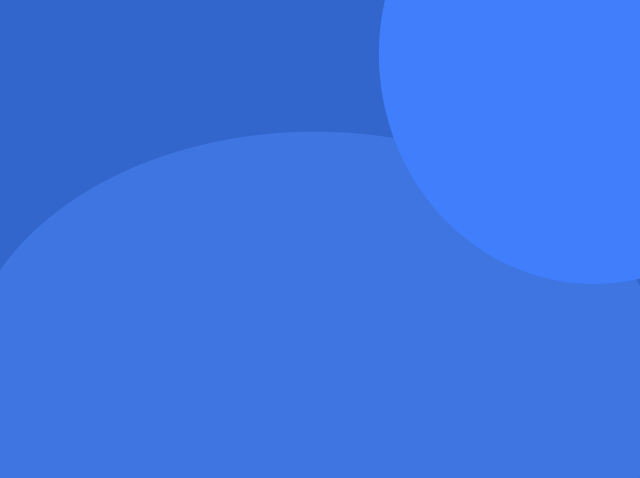
Write a Shadertoy shader that draws this background.

```glsl
// Flat blue backdrop with a wide rising hill and a bright oval in the upper right.

// Soft-edged coverage of an axis-aligned ellipse, in canvas fractions
float ellipseMask(vec2 uv, vec2 center, vec2 radius) {
    float level = length((uv - center) / radius);
    vec2 radiusPixels = radius * iResolution.xy;
    float edgeScale = min(radiusPixels.x, radiusPixels.y);
    return clamp((1.0 - level) * edgeScale + 0.5, 0.0, 1.0);
}

void mainImage(out vec4 fragColor, in vec2 fragCoord) {
    vec2 uv = fragCoord / iResolution.xy;

    // Dark upper field
    vec3 color = vec3(0.2, 0.4, 0.8);

    // Wide hill filling the lower part
    float hill = ellipseMask(uv, vec2(0.492, 0.202), vec2(0.5495, 0.5226));
    color = mix(color, vec3(0.243, 0.457, 0.882), hill);

    // Bright oval, cut by the top and right edges
    float oval = ellipseMask(uv, vec2(0.928, 0.887), vec2(0.336, 0.481));
    color = mix(color, vec3(0.255, 0.494, 0.984), oval);

    fragColor = vec4(color, 1.0);
}
```
